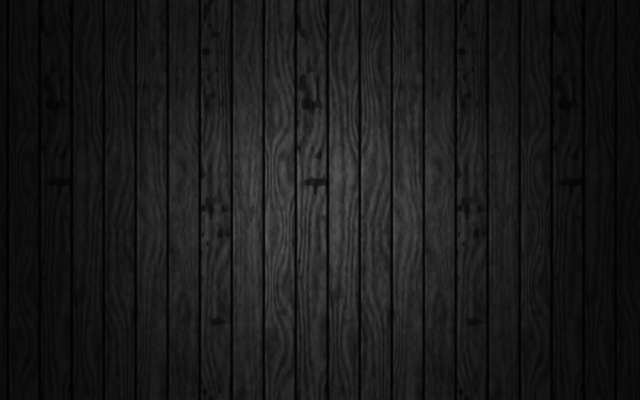
A WebGL 2 fragment shader for this texture:

```glsl
#version 300 es
precision highp float;

#define PLANKS 20.0
#define PLANK_OFFSET 0.24
#define GRAIN_SETS 8.0
#define SEAM_HALF_WIDTH 0.028
#define EDGE_LIGHT 0.046
#define CENTRE_LIGHT 0.185
#define FINE_GRAIN 0.50
#define STREAKS 0.42
#define RINGS 0.16
#define FLECKS 0.55

const float TAU = 6.2831853;
const vec3 WOOD_TINT = vec3(1.0, 1.0, 1.005);

uniform vec2 u_resolution;
out vec4 fragColor;

float hash(vec3 p) {
    p = fract(p * vec3(0.1031, 0.1137, 0.0973));
    p += dot(p, p.yzx + 33.33);
    return fract((p.x + p.y) * p.z);
}

// Value noise that wraps vertically after cells.y rows.
float grainNoise(vec2 p, vec2 cells, float seed) {
    p *= cells;
    vec2 i = floor(p);
    vec2 f = p - i;
    f = f * f * (3.0 - 2.0 * f);
    float low = mod(i.y, cells.y);
    float high = mod(i.y + 1.0, cells.y);
    float x = i.x + 50.0;
    float bottom = mix(hash(vec3(x, low, seed)), hash(vec3(x + 1.0, low, seed)), f.x);
    float top = mix(hash(vec3(x, high, seed)), hash(vec3(x + 1.0, high, seed)), f.x);
    return mix(bottom, top, f.y);
}

// Brightness factor of the wood surface; p is 0..1 across and along a plank.
float woodGrain(vec2 p, float seed) {
    float bend = grainNoise(p, vec2(2.0, 7.0), seed + 11.0) - 0.5;
    vec2 q = vec2(p.x + 0.16 * bend, p.y);

    float fine = 0.6 * grainNoise(q, vec2(15.0, 64.0), seed + 23.0)
               + 0.4 * grainNoise(q, vec2(21.0, 130.0), seed + 37.0) - 0.5;
    float streak = 0.6 * grainNoise(q, vec2(9.0, 5.0), seed + 41.0)
                 + 0.4 * grainNoise(q, vec2(5.0, 14.0), seed + 53.0) - 0.5;

    // Flowing growth rings, stronger on some planks.
    float ringAmount = RINGS * (0.3 + hash(vec3(seed, 3.0, 7.0)));
    float rings = sin(TAU * (4.0 * p.x + 3.0 * bend));

    // Dark worn flecks gathered in patches.
    float worn = abs(mod(seed, 5.0) - 1.0) < 0.5 ? 1.0 : 0.4;
    float patches = smoothstep(0.4, 0.8, grainNoise(p, vec2(2.0, 9.0), seed + 61.0));
    float fleck = smoothstep(0.6, 0.85, grainNoise(q, vec2(8.0, 46.0), seed + 73.0));

    float tone = 0.95 + 0.14 * hash(vec3(seed, 17.0, 5.0));
    float surface = tone + FINE_GRAIN * fine + STREAKS * streak + ringAmount * rings;
    return max(surface * (1.0 - FLECKS * worn * patches * fleck), 0.15);
}

// Dark groove with a soft shadow and a faint bevel on its right side.
float grooveShade(float across, float pixel) {
    float d = min(across, 1.0 - across);
    float groove = 1.0 - smoothstep(SEAM_HALF_WIDTH - pixel * 0.5, SEAM_HALF_WIDTH + pixel, d);
    float shadow = 0.38 * exp(-d * 18.0);
    float bevel = 0.22 * exp(-pow((across - 0.09) / 0.025, 2.0));
    return (1.0 - 0.82 * groove) * (1.0 - shadow + bevel);
}

// Central pool of light, periodic in both directions.
float lightPool(vec2 uv) {
    vec2 wave = 0.5 - 0.5 * cos(TAU * uv);
    return EDGE_LIGHT + CENTRE_LIGHT * wave.x * mix(0.4, 1.0, wave.y);
}

void main() {
    vec2 uv = gl_FragCoord.xy / u_resolution;

    // Plank layout; grain recurs every GRAIN_SETS planks.
    float x = uv.x * PLANKS - PLANK_OFFSET;
    float plank = mod(floor(x), PLANKS);
    float seed = mod(plank, GRAIN_SETS);
    float across = fract(x);
    float pixel = PLANKS / u_resolution.x;

    float shade = woodGrain(vec2(across, uv.y), seed) * grooveShade(across, pixel);
    fragColor = vec4(WOOD_TINT * shade * lightPool(uv), 1.0);
}
```
